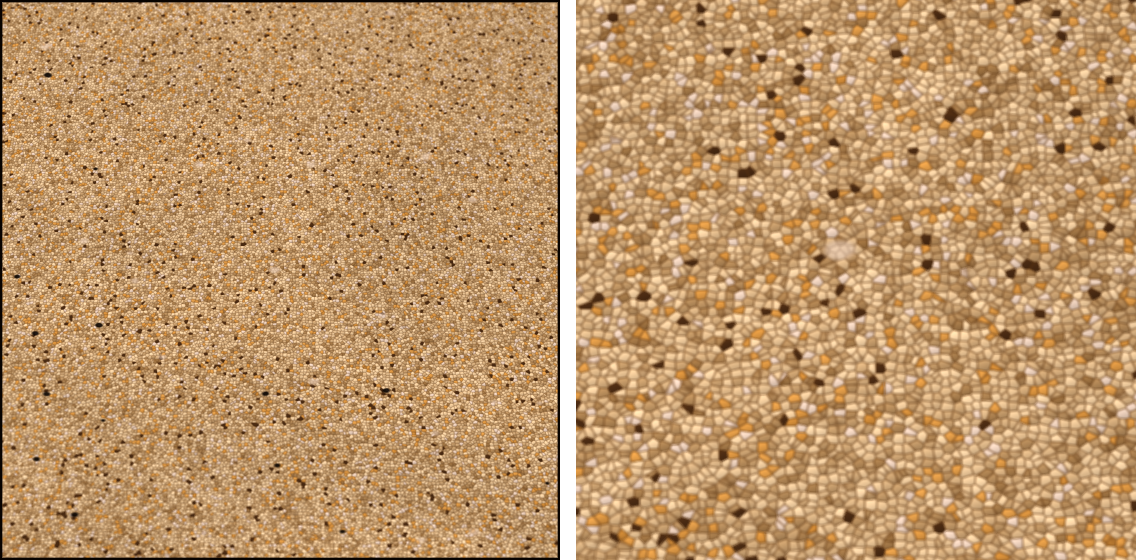
Left: the whole. Right: its middle third, enlarged.
This texture is drawn by a WebGL 2 fragment shader. Its source:

```glsl
#version 300 es
precision highp float;
precision highp int;

uniform vec2 u_resolution;
out vec4 fragColor;

// Grain layout
const float NEAR_DENSITY = 145.0;   // grains across the canvas at the bottom
const float FAR_DENSITY = 215.0;    // grains across the canvas at the top
const float FLATTENING = 1.2;
const float JITTER = 0.9;

// Focus, as half widths of the sampling footprint
const float SHARP_RADIUS = 0.0010;
const float SOFT_RADIUS = 0.0021;
const float FOCUS_HEIGHT = 0.54;
const float FOCUS_TILT = 0.22;

// Light and colour
const vec2 LIGHT_DIR = vec2(-0.35, 0.94);
const float RELIEF = 0.20;
const float GAP_WIDTH = 0.36;
const float GAP_DEPTH = 0.50;
const vec3 BROWN = vec3(0.60, 0.43, 0.24);
const vec3 CREAM = vec3(0.98, 0.84, 0.66);
const vec3 ORANGE = vec3(0.86, 0.56, 0.20);
const vec3 QUARTZ = vec3(0.92, 0.81, 0.73);
const vec3 UMBER = vec3(0.28, 0.16, 0.07);
const vec3 SHADOW = vec3(0.36, 0.20, 0.06);
const vec3 BLACK = vec3(0.03, 0.01, 0.0);
const float BORDER = 0.0043;

// Three random values in 0..1 for an integer cell
vec3 hash3(vec2 cell, uint seed) {
    uvec3 v = uvec3(uvec2(ivec2(cell)), seed) * 1664525u + 1013904223u;
    v.x += v.y * v.z; v.y += v.z * v.x; v.z += v.x * v.y;
    v ^= v >> 16u;
    v.x += v.y * v.z; v.y += v.z * v.x; v.z += v.x * v.y;
    return vec3(v >> 8u) / 16777216.0;
}

float valueNoise(vec2 p) {
    vec2 i = floor(p), f = fract(p);
    f = f * f * (3.0 - 2.0 * f);
    float low = mix(hash3(i, 5u).x, hash3(i + vec2(1, 0), 5u).x, f.x);
    float high = mix(hash3(i + vec2(0, 1), 5u).x, hash3(i + vec2(1), 5u).x, f.x);
    return mix(low, high, f.y);
}

// Grain density grows with height, as on a receding plane
vec2 toGround(vec2 uv) {
    float slope = FAR_DENSITY - NEAR_DENSITY;
    float across = (uv.x - 0.5) * (NEAR_DENSITY + slope * uv.y);
    float depth = NEAR_DENSITY * uv.y + 0.5 * slope * uv.y * uv.y;
    return vec2(across, depth * FLATTENING);
}

vec3 grainColor(vec2 cell) {
    vec3 rnd = hash3(cell, 2u);
    vec3 color = mix(BROWN, CREAM, pow(rnd.x, 0.6));
    color = mix(color, ORANGE, 0.8 * step(rnd.y, 0.09));
    color = mix(color, QUARTZ, step(0.93, rnd.y));
    return mix(color, UMBER, step(rnd.z, 0.025));
}

// Cellular grains with lit tops and shadowed gaps
vec3 sand(vec2 uv) {
    vec2 p = toGround(uv);
    vec2 base = floor(p), nearestCell = base, nearestOffset = vec2(0);
    float first = 9.0, second = 9.0;
    for (int y = -1; y <= 1; y++)
    for (int x = -1; x <= 1; x++) {
        vec2 cell = base + vec2(x, y);
        vec2 offset = p - cell - 0.5 - JITTER * (hash3(cell, 1u).xy - 0.5);
        float d = length(offset);
        if (d < first) {
            second = first;
            first = d;
            nearestCell = cell;
            nearestOffset = offset;
        } else second = min(second, d);
    }
    vec3 color = grainColor(nearestCell) * (1.0 + RELIEF * dot(nearestOffset, LIGHT_DIR));
    float gap = 1.0 - smoothstep(0.0, GAP_WIDTH, second - first);
    return mix(color, SHADOW, GAP_DEPTH * gap);
}

// Sparse flattened spots: coverage at uv
float spots(vec2 uv, float cells, float chance, float size, float blur, uint seed) {
    vec2 base = floor(uv * cells);
    vec3 rnd = hash3(base, seed);
    vec2 center = (base + 0.2 + 0.6 * rnd.xy) / cells;
    vec2 offset = (uv - center) * vec2(0.75, 1.2);
    offset.y += 0.2 * offset.x * (rnd.x - 0.5);
    float radius = size * (0.6 + 0.6 * rnd.y);
    return step(rnd.z, chance) * (1.0 - smoothstep(radius - blur, radius + blur, length(offset)));
}

void main() {
    vec2 uv = gl_FragCoord.xy / u_resolution;
    float pixel = 1.0 / min(u_resolution.x, u_resolution.y);

    // Average over a footprint that widens away from the focal band
    float focus = abs(uv.y - FOCUS_HEIGHT + FOCUS_TILT * (uv.x - 0.5));
    float radius = mix(SHARP_RADIUS, SOFT_RADIUS, smoothstep(0.12, 0.55, focus));
    vec3 color = vec3(0);
    for (int y = -1; y <= 1; y++)
    for (int x = -1; x <= 1; x++)
        color += sand(uv + vec2(x, y) * radius * 0.67) / 9.0;

    // Broad, faint unevenness of the surface
    float drift = valueNoise(uv * vec2(4.0, 7.0)) + 0.6 * valueNoise(uv * vec2(17.0, 29.0)) - 0.8;
    color *= 1.0 + 0.06 * drift;

    // Pale flakes and dark pebbles
    float blur = radius + 0.5 * pixel;
    color = mix(color, QUARTZ, 0.6 * spots(uv, 15.0, 0.16 - 0.12 * uv.y, 0.006, 2.0 * blur, 11u));
    color = mix(color, BLACK, 0.9 * spots(uv, 9.0, 0.14, 0.0042, blur, 23u));

    // Thin dark frame
    vec2 inset = min(uv, 1.0 - uv);
    float inside = smoothstep(BORDER - 0.5 * pixel, BORDER + 0.5 * pixel, min(inset.x, inset.y));
    fragColor = vec4(mix(BLACK, color, inside), 1.0);
}
```
